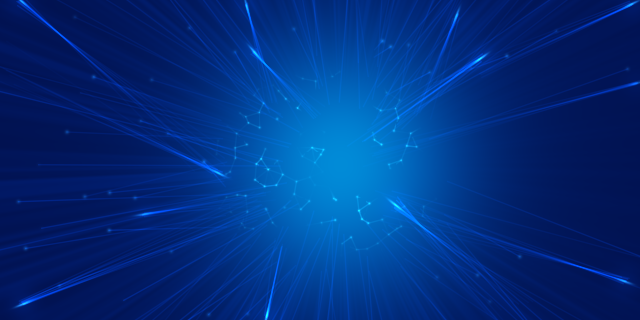
This background is drawn by a WebGL 1 fragment shader. Its source:

```glsl
precision highp float;

uniform vec2 u_resolution;

#define CENTER vec2(1.065, 0.485)
#define GLOW_SPREAD 0.118
#define LINE_WIDTH 0.0042
#define RAY_COUNT 110
#define STRANDS 7
#define MESH_SCALE 21.0
#define MESH_REACH 1.25
#define RAY_BLUE vec3(0.0, 0.24, 0.72)
#define TIP_CYAN vec3(0.15, 0.62, 0.85)

const float TAU = 6.2831853;

float hash(vec2 p) {
  vec3 q = fract(vec3(p.xyx) * 0.1031);
  q += dot(q, q.yzx + 33.33);
  return fract((q.x + q.y) * q.z);
}

vec2 hash2(vec2 p) {
  return vec2(hash(p), hash(p + 47.3));
}

float noise(vec2 p) {
  vec2 i = floor(p), f = fract(p);
  f = f * f * (3.0 - 2.0 * f);
  return mix(mix(hash(i), hash(i + vec2(1.0, 0.0)), f.x),
             mix(hash(i + vec2(0.0, 1.0)), hash(i + vec2(1.0, 1.0)), f.x), f.y);
}

// x: coverage of a thin segment, y: position along it
vec2 segment(vec2 p, vec2 a, vec2 b) {
  vec2 ab = b - a;
  float t = clamp(dot(p - a, ab) / dot(ab, ab), 0.0, 1.0);
  return vec2(1.0 - smoothstep(0.0, LINE_WIDTH, length(p - a - ab * t)), t);
}

// Soft backdrop, brightest at the center
vec3 backdrop(vec2 p) {
  vec2 d = (p - CENTER) * vec2(1.0, 0.93);
  float g = exp(-dot(d, d) / GLOW_SPREAD);
  float wide = exp(-dot(d, d) / 0.5);
  return vec3(0.005, 0.065 + 0.43 * g + 0.05 * wide,
              0.305 + 0.64 * g - 0.2 * g * g + 0.1 * wide);
}

// Bundle of strands closing on a bright tip
vec3 beam(vec2 p, vec2 inner, vec2 tip, float spread, float power) {
  float light = 0.0;
  for (int i = 0; i < STRANDS; i++) {
    float f = float(i) / float(STRANDS);
    vec2 jitter = hash2(tip * 91.0 + float(i) * 7.1) - 0.5;
    vec2 s = segment(p, inner + jitter * spread * f,
                     tip - jitter.yx * spread * 0.25 * f);
    light += s.x * (0.12 + 0.5 * s.y * s.y) * (1.0 - 0.7 * f);
  }
  vec2 axis = normalize(tip - inner), q = p - tip;
  float along = dot(q, axis), across = dot(q, vec2(-axis.y, axis.x));
  float spark = exp(-along * along / 0.0005 - across * across / 0.000012);
  float halo = exp(-dot(q, q) / 0.002);
  return power * (RAY_BLUE * (light + 0.15 * halo) + TIP_CYAN * spark);
}

// Scattered rays, leaving a calm gap on the right
vec3 rays(vec2 p) {
  vec3 sum = vec3(0.0);
  for (int i = 0; i < RAY_COUNT; i++) {
    vec2 seed = vec2(float(i) * 1.7, 12.9);
    vec2 h = hash2(seed), k = hash2(seed + 81.7);
    float a = 0.3 + h.x * (TAU - 0.55);
    float b = a + (k.x - 0.5) * 0.45;
    vec2 start = CENTER + vec2(cos(b), sin(b)) * (0.16 + 0.25 * k.y);
    vec2 end = CENTER + vec2(cos(a), sin(a)) * (0.4 + 0.95 * h.y);
    vec2 s = segment(p, start, end);
    float tip = exp(-dot(p - end, p - end) / 0.00004);
    sum += RAY_BLUE * s.x * (0.08 + 0.2 * k.x * s.y) + TIP_CYAN * tip * 0.3 * k.y;
  }
  return sum;
}

// Fine radial streaks between the rays
float haze(vec2 d) {
  float r = length(d);
  vec2 dir = d / max(r, 0.001);
  float streak = noise(dir * 75.0 + 90.0) * noise(dir * 31.0 + 50.0);
  float gap = 1.0 - 0.8 * smoothstep(0.75, 1.0, dir.x);
  return streak * gap * smoothstep(0.2, 0.6, r);
}

// Net of jittered nodes joined to their near neighbours
float mesh(vec2 p) {
  vec2 g = p * MESH_SCALE, cell = floor(g);
  vec2 home = cell + hash2(cell);
  float sum = 0.0;
  for (int y = -1; y <= 1; y++) {
    for (int x = -1; x <= 1; x++) {
      vec2 c = cell + vec2(float(x), float(y));
      vec2 node = c + hash2(c);
      float near = 1.0 - smoothstep(0.6, MESH_REACH, distance(home, node));
      if (x != 0 || y != 0)
        sum += 0.5 * near * segment(p, home / MESH_SCALE, node / MESH_SCALE).x;
      sum += 0.7 * exp(-dot(g - node, g - node) / 0.008);
    }
  }
  vec2 d = (p - CENTER - vec2(-0.04, 0.0)) * vec2(0.9, 1.1);
  float clumps = smoothstep(0.4, 0.65, noise(p * 9.0 + 3.0));
  return sum * clumps * (1.0 - smoothstep(0.2, 0.36, length(d)));
}

void main() {
  vec2 p = gl_FragCoord.xy / u_resolution * vec2(2.0, 1.0);
  vec3 color = backdrop(p) + rays(p) + RAY_BLUE * 0.17 * haze(p - CENTER);
  color += vec3(0.06, 0.3, 0.28) * mesh(p);
  // Upper beams
  color += beam(p, vec2(1.14, 0.56), vec2(1.503, 0.818), 0.16, 0.9);
  color += beam(p, vec2(1.50, 0.77), vec2(1.975, 0.988), 0.10, 0.7);
  color += beam(p, vec2(1.31, 0.66), vec2(1.427, 0.953), 0.12, 0.6);
  color += beam(p, vec2(1.17, 0.52), vec2(1.99, 0.74), 0.12, 0.4);
  color += beam(p, vec2(0.69, 0.46), vec2(0.065, 0.998), 0.25, 0.7);
  color += beam(p, vec2(0.98, 0.63), vec2(0.794, 0.839), 0.10, 0.7);
  color += beam(p, vec2(0.85, 0.68), vec2(0.77, 0.985), 0.12, 0.6);
  // Lower beams
  color += beam(p, vec2(0.83, 0.35), vec2(0.073, 0.050), 0.14, 0.9);
  color += beam(p, vec2(0.88, 0.23), vec2(0.833, 0.010), 0.06, 0.9);
  color += beam(p, vec2(1.62, 0.05), vec2(1.235, 0.360), 0.25, 0.7);
  color += beam(p, vec2(1.23, 0.36), vec2(1.953, 0.120), 0.16, 0.65);
  color += beam(p, vec2(0.83, 0.39), vec2(0.448, 0.330), 0.14, 0.5);
  color += beam(p, vec2(0.02, 0.78), vec2(0.685, 0.458), 0.25, 0.55);
  gl_FragColor = vec4(clamp(color, 0.0, 1.0), 1.0);
}
```
